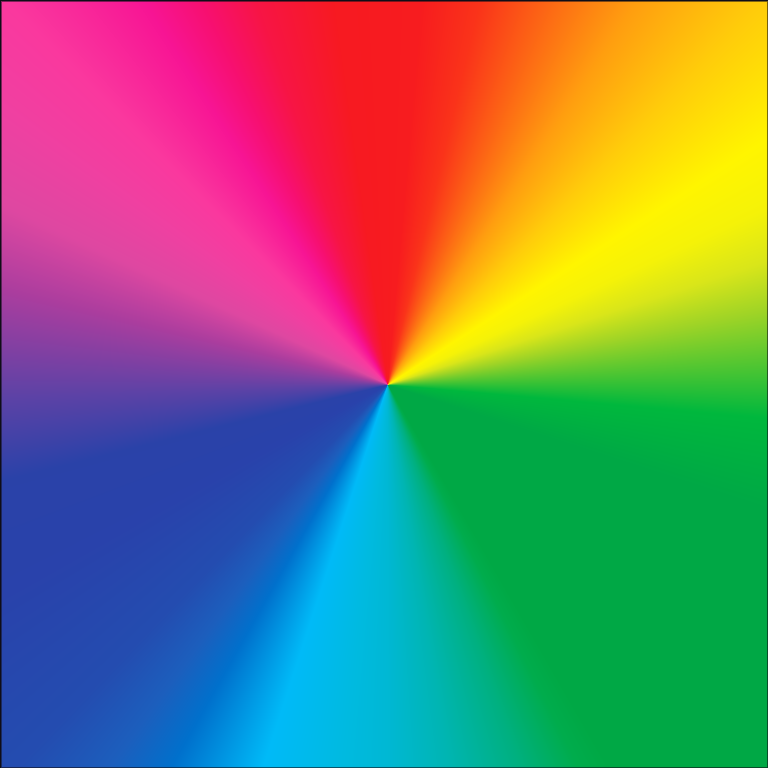
Reproduce this background procedurally as a Shadertoy shader.

```glsl
// Extends the sweep to the next stop; w keeps the angle of the last stop
void addStop(inout vec4 sweep, float angle, float stopAngle, vec3 color) {
    float t = clamp((angle - sweep.w) / (stopAngle - sweep.w), 0.0, 1.0);
    sweep = vec4(mix(sweep.rgb, color, t), stopAngle);
}

// Colour wheel, in degrees clockwise from straight up
vec3 conicGradient(float angle) {
    vec4 sweep = vec4(0.0, 0.72, 0.83, -180.0);

    // Cyan to blue
    addStop(sweep, angle, -173.0, vec3(0.00, 0.73, 0.88));
    addStop(sweep, angle, -162.0, vec3(0.00, 0.73, 0.97));
    addStop(sweep, angle, -150.5, vec3(0.00, 0.44, 0.80));
    addStop(sweep, angle, -144.0, vec3(0.11, 0.37, 0.74));
    addStop(sweep, angle, -136.0, vec3(0.14, 0.30, 0.69));
    addStop(sweep, angle, -119.0, vec3(0.16, 0.26, 0.67));
    addStop(sweep, angle, -104.0, vec3(0.165, 0.26, 0.66));

    // Violet to pink
    addStop(sweep, angle, -92.0, vec3(0.36, 0.26, 0.65));
    addStop(sweep, angle, -76.0, vec3(0.67, 0.24, 0.62));
    addStop(sweep, angle, -65.0, vec3(0.87, 0.28, 0.63));
    addStop(sweep, angle, -54.0, vec3(0.94, 0.25, 0.63));
    addStop(sweep, angle, -45.0, vec3(0.98, 0.22, 0.62));
    addStop(sweep, angle, -32.5, vec3(0.97, 0.08, 0.58));

    // Crimson to red
    addStop(sweep, angle, -26.0, vec3(0.97, 0.06, 0.44));
    addStop(sweep, angle, -19.0, vec3(0.97, 0.08, 0.27));
    addStop(sweep, angle, -8.0, vec3(0.97, 0.10, 0.13));
    addStop(sweep, angle, 5.0, vec3(0.97, 0.11, 0.12));

    // Orange to yellow
    addStop(sweep, angle, 13.5, vec3(0.98, 0.20, 0.10));
    addStop(sweep, angle, 33.0, vec3(1.00, 0.62, 0.06));
    addStop(sweep, angle, 44.5, vec3(1.00, 0.80, 0.04));
    addStop(sweep, angle, 57.0, vec3(1.00, 0.96, 0.00));
    addStop(sweep, angle, 65.0, vec3(0.96, 0.95, 0.03));

    // Lime to green
    addStop(sweep, angle, 72.0, vec3(0.85, 0.90, 0.10));
    addStop(sweep, angle, 79.0, vec3(0.62, 0.83, 0.15));
    addStop(sweep, angle, 95.0, vec3(0.00, 0.72, 0.24));
    addStop(sweep, angle, 108.0, vec3(0.00, 0.66, 0.27));
    addStop(sweep, angle, 150.0, vec3(0.00, 0.66, 0.27));

    // Teal back to cyan
    addStop(sweep, angle, 153.5, vec3(0.00, 0.675, 0.30));
    addStop(sweep, angle, 161.0, vec3(0.00, 0.69, 0.50));
    addStop(sweep, angle, 171.0, vec3(0.00, 0.71, 0.70));
    addStop(sweep, angle, 180.0, vec3(0.00, 0.72, 0.83));
    return sweep.rgb;
}

void mainImage(out vec4 fragColor, in vec2 fragCoord) {
    vec2 uv = fragCoord / iResolution.xy;
    vec2 fromHub = uv - vec2(0.505, 0.499);
    vec3 color = conicGradient(degrees(atan(fromHub.x, fromHub.y)));

    // Thin dark frame, wider at the left and top
    float pixel = 1.0 / iResolution.y;
    float leftTop = min(uv.x, 1.0 - uv.y) - 0.002;
    float rightBottom = min(1.0 - uv.x, uv.y) - 0.0008;
    float inside = smoothstep(-pixel, pixel, min(leftTop, rightBottom));
    color = mix(vec3(0.06, 0.05, 0.09), color, inside);

    fragColor = vec4(color, 1.0);
}
```
